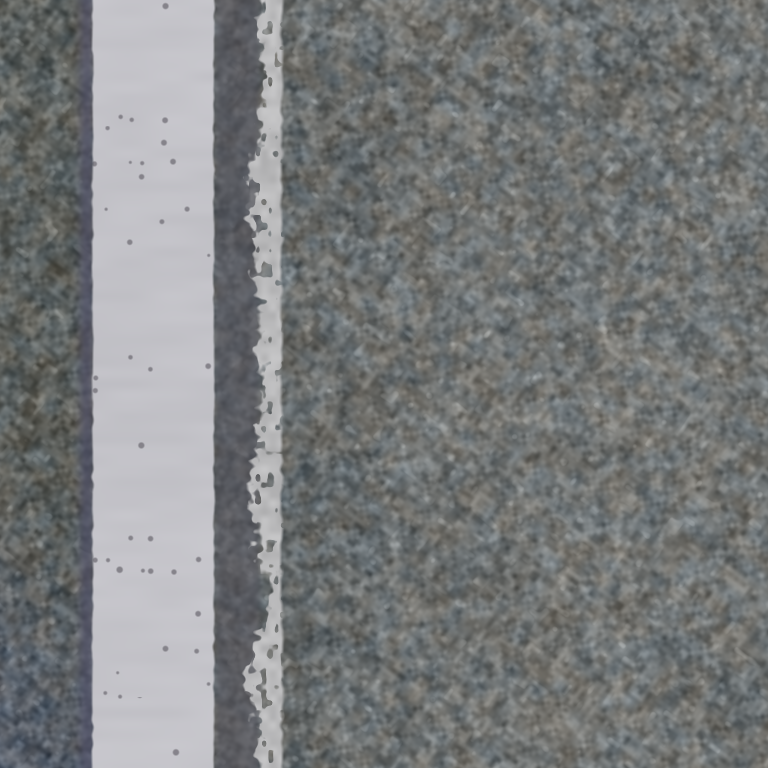
Give the GLSL for this texture, as a three.js fragment shader.

```glsl
// Worn asphalt with a wide painted stripe and a thin ragged line beside it.
varying vec2 vUv;

float hash(vec2 p) {
  vec3 q = fract(p.xyx * 0.1031);
  q += dot(q, q.yzx + 33.33);
  return fract((q.x + q.y) * q.z);
}

// Smooth value noise, centred on zero
float noise(vec2 p) {
  vec2 cell = floor(p), f = fract(p);
  f = f * f * (3.0 - 2.0 * f);
  float low = mix(hash(cell), hash(cell + vec2(1.0, 0.0)), f.x);
  float high = mix(hash(cell + vec2(0.0, 1.0)), hash(cell + 1.0), f.x);
  return mix(low, high, f.y) - 0.5;
}

float bump(float x, float centre, float width) {
  float d = (x - centre) / width;
  return exp(-d * d);
}

// Coverage of a vertical band with soft edges
float band(float x, float left, float right, float soft) {
  return smoothstep(left - soft, left + soft, x)
       * (1.0 - smoothstep(right - soft, right + soft, x));
}

// Sparse dark chips, one candidate per cell
float chips(vec2 uv, float density) {
  vec2 p = uv * 68.0, cell = floor(p);
  vec2 centre = 0.3 + 0.4 * vec2(hash(cell + 7.3), hash(cell + 41.7));
  float radius = mix(0.12, 0.28, hash(cell + 19.0));
  float chip = 1.0 - smoothstep(radius - 0.1, radius + 0.1, length(fract(p) - centre));
  return chip * step(hash(cell + 3.0), density);
}

vec3 asphalt(vec2 uv) {
  // Base tone: darker on the left, lighter away from the line
  vec3 right = mix(vec3(0.395, 0.41, 0.41), vec3(0.435, 0.445, 0.44),
                   smoothstep(0.36, 0.62, uv.x));
  vec3 left = mix(vec3(0.33, 0.355, 0.395), vec3(0.36, 0.375, 0.365),
                  smoothstep(0.0, 0.45, uv.y + uv.x));
  vec3 color = mix(left, right, smoothstep(0.2, 0.38, uv.x));

  // Stone grain in several sizes, on turned axes
  vec2 p = mat2(0.8, 0.6, -0.6, 0.8) * uv;
  float grain = 0.17 * noise(p * 98.0) + 0.14 * noise(p.yx * 171.0 + 31.0)
              + 0.06 * noise(p * 37.0 + 11.0) + 0.035 * noise(p * 9.0);
  float specks = smoothstep(0.25, 0.48, noise(p * 83.0 + 57.0));
  color += grain + 0.09 * specks;
  color += vec3(0.045, 0.0, -0.045) * noise(p * 48.0 + 73.0);
  return color;
}

void main() {
  vec2 uv = vUv;
  vec3 color = asphalt(uv);

  // Violet shade beside the paint
  float gap = band(uv.x, 0.28, 0.338, 0.008);
  float fringe = bump(uv.x, 0.113, 0.011);
  color = mix(color, vec3(0.335, 0.335, 0.37) + 0.1 * noise(uv * 110.0), 0.65 * gap);
  color = mix(color, vec3(0.31, 0.31, 0.40), 0.7 * fringe);

  // Wide stripe with slightly rough edges and clustered chips
  float rough = 0.003 * noise(vec2(uv.x * 20.0, uv.y * 95.0));
  float stripe = band(uv.x + rough, 0.1205, 0.2785, 0.0022);
  float clusters = bump(uv.y, 0.79, 0.09) + bump(uv.y, 0.52, 0.035)
                 + bump(uv.y, 0.28, 0.05) + bump(uv.y, 0.09, 0.04);
  vec3 paint = vec3(0.765, 0.763, 0.785) + 0.025 * noise(uv * vec2(18.0, 70.0))
             + 0.02 * noise(uv * 7.0);
  paint = mix(paint, vec3(0.46, 0.45, 0.48), 0.8 * chips(uv, 0.012 + 0.085 * clusters));
  color = mix(color, paint, stripe);

  // Thin line: its left side swells and wears away along its length
  float swell = bump(uv.y, 0.735, 0.07) + bump(uv.y, 0.36, 0.05) + bump(uv.y, 0.12, 0.045);
  float worn = bump(uv.y, 0.22, 0.032) + 0.55 * bump(uv.y, 0.905, 0.025);
  float ragged = 0.014 * noise(uv * vec2(65.0, 48.0)) + 0.014 * noise(uv * 130.0 + 9.0);
  float leftEdge = 0.337 - 0.013 * swell + 0.018 * worn + ragged;
  float rightEdge = 0.367 + 0.004 * noise(vec2(3.0, uv.y * 90.0));
  float line = band(uv.x, leftEdge, rightEdge, 0.003);
  float bare = noise(uv * vec2(125.0, 95.0) + 23.0) + 0.12 * noise(uv * 210.0);
  float inner = 1.0 - smoothstep(0.342, 0.364, uv.x);
  float holes = smoothstep(0.22, 0.36, bare + 0.13 * inner * (swell + worn));
  vec3 wornPaint = vec3(0.73, 0.73, 0.735) + 0.1 * noise(uv * 90.0 + 5.0);
  color = mix(color, wornPaint, line * (1.0 - 0.85 * holes));

  gl_FragColor = vec4(color, 1.0);
}
```
